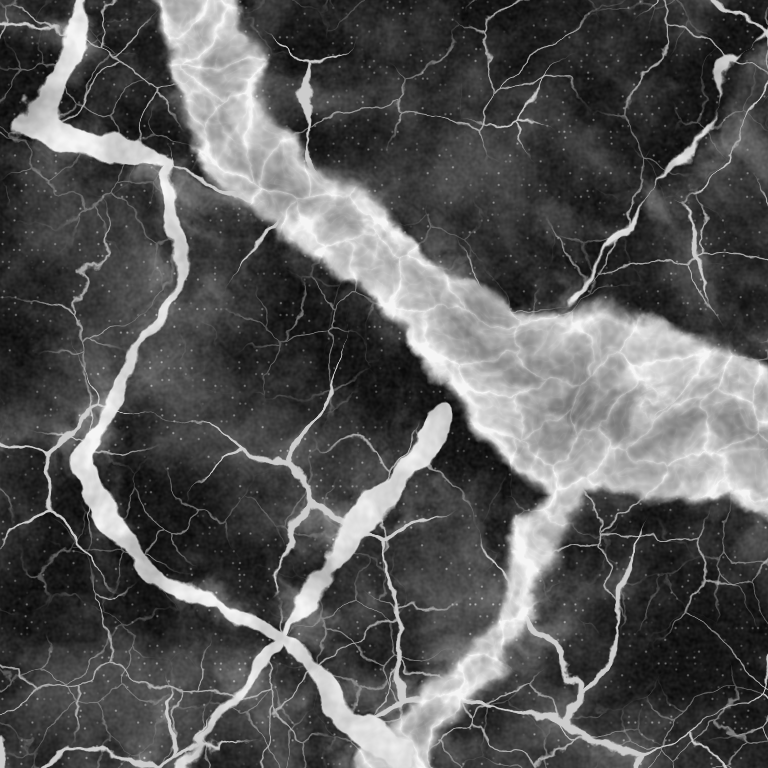
Give the GLSL for this texture, as a WebGL 1 fragment shader.

```glsl
precision highp float;
// Black marble with a broad cloudy white band, branching veins and hairline cracks.
uniform vec2 u_resolution;

#define WARP 0.085
#define JAG 0.016
#define BLACK 0.085
#define CLOUD 0.21
#define BAND_TONE 0.60
#define VEIN_TONE 0.86
#define NET_SCALE 4.3
#define HAIR_SCALE 8.0
#define BRECCIA_SCALE 15.0
#define SPECK_SCALE 130.0

vec2 hash2(vec2 p) {
  p = vec2(dot(p, vec2(127.1, 311.7)), dot(p, vec2(269.5, 183.3)));
  return fract(sin(p) * 43758.5453);
}

float slope(vec2 cell, vec2 corner, vec2 f) {
  return dot(hash2(cell + corner) * 2.0 - 1.0, f - corner);
}

float gradientNoise(vec2 p) {
  vec2 i = floor(p), f = fract(p);
  vec2 u = f * f * f * (f * (f * 6.0 - 15.0) + 10.0);
  vec2 e = vec2(1.0, 0.0);
  return mix(mix(slope(i, e.yy, f), slope(i, e.xy, f), u.x),
             mix(slope(i, e.yx, f), slope(i, e.xx, f), u.x), u.y) * 1.4;
}

float fbm(vec2 p) {
  float sum = 0.0, amp = 0.55;
  for (int i = 0; i < 5; i++) {
    sum += amp * gradientNoise(p);
    p = mat2(1.6, 1.2, -1.2, 1.6) * p + 7.3;
    amp *= 0.5;
  }
  return sum;
}

vec2 fbm2(vec2 p) { return vec2(fbm(p), fbm(p + 31.7)); }

// Thin bright creases where layered noise crosses zero.
float creases(vec2 p) {
  float sum = 0.0, amp = 0.5;
  for (int i = 0; i < 4; i++) {
    sum += amp * pow(1.0 - min(abs(gradientNoise(p)) * 1.6, 1.0), 4.0);
    p = mat2(1.5, 1.1, -1.1, 1.5) * p + 3.9;
    amp *= 0.65;
  }
  return sum;
}

// Distance to the nearest Voronoi cell border, in cell units.
float crackDistance(vec2 p) {
  vec2 i = floor(p), f = fract(p), nearCell = vec2(0.0), nearest = vec2(8.0);
  for (int y = -1; y <= 1; y++) for (int x = -1; x <= 1; x++) {
    vec2 c = vec2(float(x), float(y));
    vec2 r = c + hash2(i + c) - f;
    if (dot(r, r) < dot(nearest, nearest)) { nearest = r; nearCell = c; }
  }
  float d = 8.0;
  for (int y = -2; y <= 2; y++) for (int x = -2; x <= 2; x++) {
    vec2 c = nearCell + vec2(float(x), float(y));
    vec2 r = c + hash2(i + c) - f, gap = r - nearest;
    if (dot(gap, gap) > 0.0001) d = min(d, dot(0.5 * (nearest + r), normalize(gap)));
  }
  return d;
}

// Signed distance to a tapered stroke; each end is (x, y, radius).
float stroke(vec2 p, vec3 a, vec3 b) {
  vec2 pa = p - a.xy, ba = b.xy - a.xy;
  float h = clamp(dot(pa, ba) / dot(ba, ba), 0.0, 1.0);
  return length(pa - ba * h) - mix(a.z, b.z, h);
}

float bandDistance(vec2 p) {
  vec3 bend = vec3(0.34, 0.78, 0.065), waist = vec3(0.53, 0.63, 0.05);
  vec3 heart = vec3(0.73, 0.50, 0.115), fork = vec3(0.66, 0.21, 0.022);
  float d = stroke(p, vec3(0.24, 1.05, 0.06), bend);
  d = min(d, stroke(p, bend, waist));
  d = min(d, stroke(p, waist, heart));
  d = min(d, stroke(p, heart, vec3(1.06, 0.38, 0.085)));
  d = min(d, stroke(p, vec3(0.77, 0.39, 0.025), fork));
  return min(d, stroke(p, fork, vec3(0.49, -0.04, 0.05)));
}

float veinDistance(vec2 p) {
  vec3 top = vec3(0.23, 0.77, 0.010), knee = vec3(0.10, 0.39, 0.017);
  vec3 cross = vec3(0.35, 0.17, 0.007), elbow = vec3(0.43, 0.28, 0.010);
  vec3 corner = vec3(0.05, 0.84, 0.018);
  float d = min(stroke(p, top, vec3(0.18, 0.54, 0.006)), stroke(p, vec3(0.18, 0.54, 0.006), knee));
  d = min(d, min(stroke(p, knee, vec3(0.20, 0.24, 0.012)), stroke(p, vec3(0.20, 0.24, 0.012), cross)));
  d = min(d, min(stroke(p, cross, vec3(0.52, 0.01, 0.018)), stroke(p, cross, vec3(0.21, -0.02, 0.003))));
  d = min(d, min(stroke(p, vec3(0.59, 0.43, 0.016), elbow), stroke(p, elbow, cross)));
  d = min(d, min(stroke(p, top, corner), stroke(p, corner, vec3(0.11, 1.02, 0.005))));
  return min(d, stroke(p, vec3(0.73, 0.63, 0.004), vec3(1.02, 0.97, 0.001)));
}

float line(float d, float halfWidth, float px) {
  return 1.0 - smoothstep(max(halfWidth - px, 0.0), halfWidth + px, d);
}

void main() {
  float px = 1.0 / u_resolution.y;
  vec2 p = gl_FragCoord.xy * px;
  vec2 q = p + WARP * fbm2(p * 4.0) + JAG * fbm2(p * 21.0 + 5.0);
  float cloud = fbm(p * 3.2 + 11.0), wisp = fbm(q * 13.0 + 2.0);
  float low = 1.0 - smoothstep(0.08, 0.42, p.y);

  // Dark stone, with a paler slab at upper right and sparse mineral specks.
  float tone = BLACK + CLOUD * smoothstep(-0.18, 0.42, cloud + 0.35 * wisp + 0.12 * low);
  float slab = smoothstep(-0.005, 0.03, dot(q - vec2(0.78, 0.69), vec2(0.75, -0.65)));
  tone += slab * smoothstep(0.5, 0.9, p.y) * (0.19 + 0.25 * wisp);
  tone += 0.05 * gradientNoise(p * 190.0) + 0.05 * gradientNoise(p * 75.0);
  vec2 cell = floor(p * SPECK_SCALE), seed = hash2(cell + 0.5);
  float speck = length(fract(p * SPECK_SCALE) - 0.3 - 0.4 * seed.yx) / SPECK_SCALE;
  tone += line(speck, 0.0012, px) * smoothstep(0.82, 1.0, seed.x) * 0.35;

  // Smoky halos beside the large veins.
  float band = bandDistance(q) + 0.025 * wisp;
  float vein = veinDistance(q) + 0.009 * gradientNoise(p * 17.0);
  float halo = exp(-30.0 * max(vein, 0.0)) + 0.8 * exp(-28.0 * max(band, 0.0));
  tone += 0.26 * halo * smoothstep(-0.12, 0.35, wisp);

  // Crack networks, from broken fragments and hairlines to medium veins.
  vec2 bent = q + 0.022 * fbm2(p * 11.0 + 40.0);
  float breccia = crackDistance(bent * BRECCIA_SCALE) / BRECCIA_SCALE;
  float hair = crackDistance(bent * HAIR_SCALE + 4.0) / HAIR_SCALE;
  float net = crackDistance(q * NET_SCALE + 9.0) / NET_SCALE;
  float shatter = smoothstep(0.0, 0.35, fbm(p * 4.0 + 21.0) + 0.22 * low);
  float hairMask = smoothstep(-0.08, 0.28, gradientNoise(p * 5.0 + 3.0) + 0.1 * low);
  float netMask = smoothstep(-0.05, 0.4, gradientNoise(p * 3.3 + 15.0) + 0.25 * low);
  tone = mix(tone, 0.62, line(breccia, 0.0010, px) * shatter * 0.75);
  tone = mix(tone, 0.75, line(hair, 0.0011, px) * hairMask * 0.85);
  tone += 0.2 * netMask * exp(-90.0 * net) * smoothstep(-0.1, 0.3, wisp);
  tone = mix(tone, 0.80, line(net, 0.0055 * netMask * (0.6 + wisp), px) * smoothstep(0.0, 0.3, netMask));

  // Cloudy band: creased, brightest near its rim, greyer in its heart.
  float milk = BAND_TONE + 0.40 * fbm(q * 7.0) + 0.22 * creases(q * 10.0);
  milk += 0.14 * exp(-55.0 * abs(band + 0.014)) + 0.18 * exp(-230.0 * breccia);
  milk -= 0.16 * smoothstep(0.04, 0.10, -band);
  milk += 0.07 * gradientNoise(p * 95.0);
  tone = mix(tone, milk, 1.0 - smoothstep(-0.010, 0.006, band));

  // Large veins on top.
  float veinTone = VEIN_TONE + 0.30 * wisp + 0.05 * gradientNoise(p * 90.0);
  tone = mix(tone, veinTone, 1.0 - smoothstep(-px, 0.002 + px, vein));
  gl_FragColor = vec4(vec3(clamp(tone, 0.04, 0.96)), 1.0);
}
```
